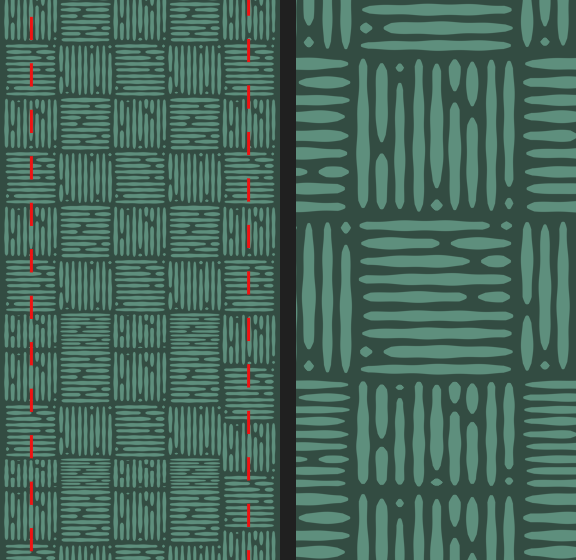
Left, the full canvas; right, a detail of the centre.
A Shadertoy shader for this pattern:

```glsl
vec3 hash3(vec2 p) {
    vec3 q = vec3(dot(p, vec2(127.1, 311.7)), dot(p, vec2(269.5, 183.3)), dot(p, vec2(419.2, 371.9)));
    return fract(sin(q) * 4375.85);
}

// Maps a height in rows to (row coordinate, row height); two rows are cut short.
vec2 shortenedRows(float y) {
    if (y < 5.0) return vec2(y, 1.0);
    if (y < 5.69) return vec2(5.0 + (y - 5.0) / 0.69, 0.69);
    if (y < 7.69) return vec2(y - 0.69, 1.0);
    if (y < 8.27) return vec2(7.0 + (y - 7.69) / 0.58, 0.58);
    return vec2(y - 1.27, 1.0);
}

// Nine tapered strokes across a tile: p.x runs along them, p.y across.
float strokes(vec2 p, float seed, vec2 pixel) {
    float lane = floor(p.y * 9.0);
    vec3 h = hash3(vec2(lane + 1.0, seed));
    vec3 k = hash3(vec2(lane + 31.0, seed + 5.0));

    // Most strokes are broken once, often close to an end
    float lo = 0.02 + 0.035 * h.x;
    float hi = 0.98 - 0.035 * h.y;
    float split = mix(0.14, 0.86, smoothstep(0.1, 0.9, k.x));
    if (h.z < 0.62) {
        if (p.x < split) hi = split - 0.03;
        else lo = split + 0.03;
    }

    // Blunt tips, a swelling body and a slightly uneven edge
    float tip = min(p.x - lo, hi - p.x);
    float t = clamp((p.x - lo) / (hi - lo), 0.0, 1.0);
    float swell = sin(3.1416 * pow(t, mix(0.7, 1.5, k.y)));
    float halfWidth = mix(0.2, mix(0.28, 0.37, k.z), swell);
    halfWidth += 0.025 * sin(p.x * 23.0 + h.x * 6.28);
    halfWidth *= sqrt(clamp(tip / 0.05, 0.0, 1.0));

    float offset = fract(p.y * 9.0) - 0.5 + 0.1 * (h.y - 0.5);
    float soft = 9.0 * pixel.y * 0.75;
    float body = 1.0 - smoothstep(-soft, soft, abs(offset) - halfWidth);
    return body * smoothstep(0.0, 1.5 * pixel.x, tip);
}

// Vertical dashed line at x, with its first dash starting at depth start.
float dashedLine(vec2 p, float x, float start, float pixel) {
    float along = abs(mod(p.y - start, 0.166) - 0.0415) - 0.0415;
    along = min(along, 0.166 - 0.083 - along);
    float d = max(abs(p.x - x) - 0.0053, along);
    return 1.0 - smoothstep(-0.6 * pixel, 0.6 * pixel, d);
}

void mainImage(out vec4 fragColor, in vec2 fragCoord) {
    float pixel = 1.0 / iResolution.x;
    vec2 p = vec2(fragCoord.x, iResolution.y - fragCoord.y) * pixel;

    // Five columns; the last keeps full-height rows
    vec2 grid = (p - vec2(0.013, 0.1536)) / vec2(0.195, 0.1927);
    float column = floor(grid.x);
    vec2 row = column < 4.0 ? shortenedRows(grid.y) : vec2(grid.y, 1.0);
    vec2 cell = vec2(column, floor(row.x));
    vec2 tile = vec2(fract(grid.x), fract(row.x));
    vec2 tilePixel = pixel / vec2(0.195, 0.1927 * row.y);

    // Basket weave: stroke direction alternates like a checkerboard
    bool upright = mod(cell.x + cell.y, 2.0) > 0.5;
    float seed = mod(cell.x, 2.0) + 2.0 * mod(cell.y, 2.0) + 3.0;
    float ink = upright ? strokes(tile.yx, seed, tilePixel.yx) : strokes(tile, seed, tilePixel);
    ink *= step(0.0, column) * step(column, 4.0);

    vec3 color = mix(vec3(0.20, 0.30, 0.26), vec3(0.37, 0.56, 0.49), ink);

    // Red stitching
    float stitch = max(dashedLine(p, 0.112, 0.06, pixel), dashedLine(p, 0.888, 0.139, pixel));
    color = mix(color, vec3(0.94, 0.07, 0.07), stitch);

    fragColor = vec4(color, 1.0);
}
```
